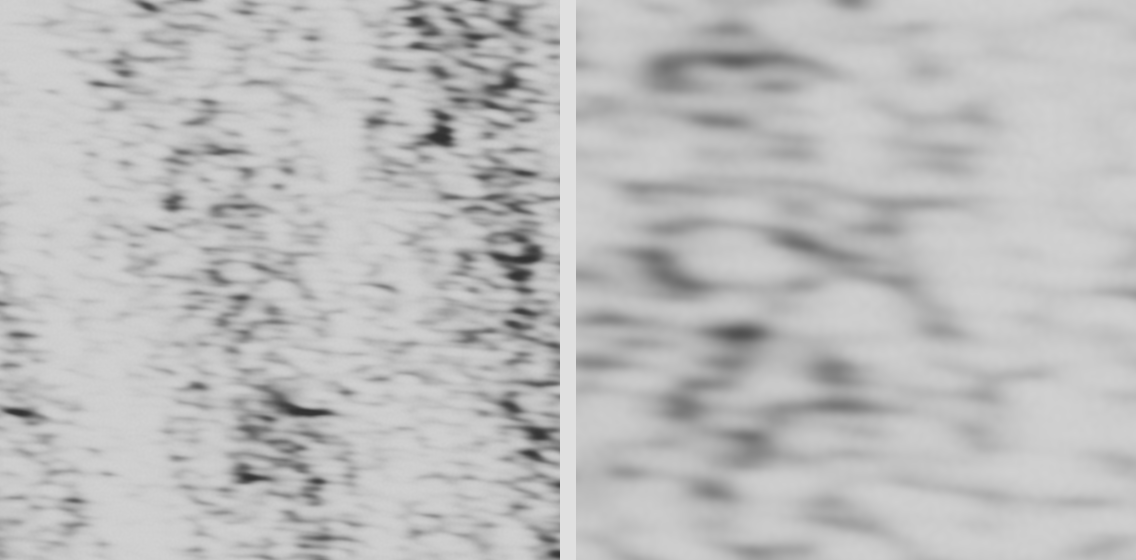
Left, the full canvas; right, a detail of the centre.
This texture is drawn by a Shadertoy shader. Its source:

```glsl
// Soft dark flecks drawn out sideways, gathered in leaning bands on pale grey.

#define PAPER 0.817        // brightness of the bare ground
#define INK_DEPTH 0.62     // darkest drop below the ground
#define INK_BIAS -2.98     // log of the typical darkness
#define INK_CONTRAST 1.15  // spread of the log darkness
#define TILT 0.08          // downward slope of the flecks
#define LEAN 0.25          // sideways drift of the bands
#define BAND_PERIOD 0.5    // distance between bands
#define BAND_CENTRE 0.3    // place of one band
#define GRAIN 0.0025       // strength of the fine grain

// Integer hash giving a gradient with both parts in -1..1
vec2 hashGradient(vec2 cell, uint seed) {
    uvec2 v = uvec2(ivec2(cell) + 4096) + uvec2(seed * 131u, seed * 977u);
    v = v * 1664525u + 1013904223u;
    v.x += v.y * 1664525u;
    v.y += v.x * 1664525u;
    v ^= v >> 16u;
    v.x += v.y * 1664525u;
    v.y += v.x * 1664525u;
    v ^= v >> 16u;
    return vec2(v & 65535u) / 32767.5 - 1.0;
}

// Gradient noise scaled to a spread of about one
float noise(vec2 p, uint seed) {
    vec2 cell = floor(p), f = p - cell;
    vec2 w = f * f * f * (f * (f * 6.0 - 15.0) + 10.0);
    vec2 e = vec2(1.0, 0.0);
    float a = dot(hashGradient(cell, seed), f);
    float b = dot(hashGradient(cell + e.xy, seed), f - e.xy);
    float c = dot(hashGradient(cell + e.yx, seed), f - e.yx);
    float d = dot(hashGradient(cell + e.xx, seed), f - e.xx);
    return 5.5 * mix(mix(a, b, w.x), mix(c, d, w.x), w.y);
}

float bump(float x, float centre, float width) {
    float t = (x - centre) / width;
    return exp(-t * t);
}

// Broad density: leaning bands, one heavy band and one bare strip
float bandDensity(vec2 leaned) {
    float x = leaned.x + 0.02 * noise(leaned * 4.0, 1u);
    float bands = 0.4 * cos(6.28318 * (x - BAND_CENTRE) / BAND_PERIOD);
    float heavy = 0.75 * bump(x, 0.8, 0.09);
    float bare = 1.5 * bump(x, 0.0, 0.11);
    return 0.08 + bands + heavy - bare + 0.25 * noise(leaned * vec2(5.0, 3.0), 2u);
}

// Flecks: upright clumps broken up by flat streaks of two sizes
float fleckDensity(vec2 uv, vec2 leaned) {
    vec2 tilted = vec2(uv.x, uv.y + TILT * uv.x);
    float clumps = noise(leaned * vec2(14.0, 10.0), 3u);
    float blots = noise(tilted * vec2(17.0, 40.0), 4u);
    float streaks = noise(tilted * vec2(23.0, 72.0) + 0.37, 5u);
    return 0.42 * clumps + 0.52 * blots + 0.44 * streaks;
}

void mainImage(out vec4 fragColor, in vec2 fragCoord) {
    vec2 uv = fragCoord / iResolution.xy;
    vec2 leaned = vec2(uv.x - LEAN * (1.0 - uv.y), uv.y);

    // Density becomes darkness through a soft exponential curve
    float density = bandDensity(leaned) + fleckDensity(uv, leaned);
    float ink = exp(INK_BIAS + INK_CONTRAST * density);
    float shade = PAPER - INK_DEPTH * (1.0 - exp(-ink / INK_DEPTH));

    shade += GRAIN * noise(uv * 170.0, 6u);
    fragColor = vec4(vec3(shade), 1.0);
}
```
